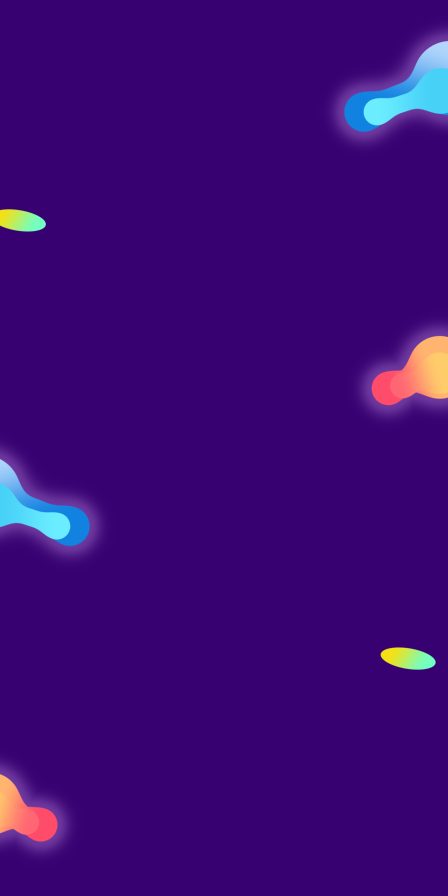
Write a WebGL 1 fragment shader that draws this background.

```glsl
precision highp float;
// Deep violet backdrop with glowing blue and coral blobs and tilted lime ovals at the sides.

uniform vec2 u_resolution;

// Lengths are in canvas widths; the canvas is 1 wide and 2 high.
const vec3 VIOLET = vec3(0.216, 0.004, 0.445);
const vec3 HALO = vec3(0.72, 0.52, 0.86);
const float HALO_WIDTH = 0.034;
const float HALO_STRENGTH = 0.42;
const float BLEND = 0.03;

const vec3 BLUE = vec3(0.07, 0.51, 0.88);
const vec3 LAVENDER = vec3(0.70, 0.84, 0.99);
const vec3 AQUA = vec3(0.42, 0.93, 1.0);
const vec3 SKY = vec3(0.28, 0.82, 0.97);

const vec3 CORAL = vec3(1.0, 0.30, 0.42);
const vec3 PEACH = vec3(1.0, 0.71, 0.44);
const vec3 PINK = vec3(1.0, 0.40, 0.45);
const vec3 AMBER = vec3(1.0, 0.80, 0.42);

const vec3 YELLOW = vec3(0.96, 0.88, 0.08);
const vec3 MINT = vec3(0.45, 1.0, 0.76);
const vec2 OVAL_SIZE = vec2(0.062, 0.023);
const float OVAL_TILT = 0.16;

// Centres of the small lobes, and of the ovals.
const vec2 BLUE_RIGHT = vec2(0.8125, 1.750);
const vec2 BLUE_LEFT = vec2(0.156, 0.8255);
const vec2 CORAL_RIGHT = vec2(0.867, 1.133);
const vec2 CORAL_LEFT = vec2(0.091, 0.159);
const vec2 OVAL_RIGHT = vec2(0.911, 0.530);
const vec2 OVAL_LEFT = vec2(0.041, 1.508);

float smoothMin(float a, float b) {
  float h = max(BLEND - abs(a - b), 0.0);
  return min(a, b) - h * h / (4.0 * BLEND);
}

// Small lobe and big head joined by a neck; radii are (lobe, neck, head).
float blobDistance(vec2 p, vec2 lobe, vec2 head, vec3 radii) {
  vec2 axis = head - lobe;
  vec2 q = p - lobe;
  float along = clamp(dot(q, axis) / dot(axis, axis), 0.0, 1.0);
  float neck = length(q - axis * along) - radii.y;
  float ends = min(length(q) - radii.x, length(p - head) - radii.z);
  return smoothMin(ends, neck);
}

float coverage(float d) {
  float pixel = 0.75 / u_resolution.x;
  return 1.0 - smoothstep(-pixel, pixel, d);
}

vec3 addHalo(vec3 color, float d) {
  float fade = max(d, 0.0) / HALO_WIDTH;
  return mix(color, HALO, HALO_STRENGTH * exp(-fade * fade * 1.6));
}

// p is relative to the small lobe, with the head to the upper right.
vec3 paintBlue(vec3 color, vec2 p) {
  float outer = blobDistance(p, vec2(0.0), vec2(0.193, 0.0755), vec3(0.041, 0.030, 0.083));
  float inner = blobDistance(p, vec2(0.029, 0.0), vec2(0.172, 0.047), vec3(0.025, 0.019, 0.051));
  float rise = smoothstep(0.03, 0.20, dot(p, vec2(0.3, 0.95)));
  color = addHalo(color, outer);
  color = mix(color, mix(BLUE, LAVENDER, rise), coverage(outer));
  vec3 fill = mix(AQUA, SKY, smoothstep(0.02, 0.16, p.x));
  return mix(color, fill, coverage(inner));
}

vec3 paintCoral(vec3 color, vec2 p) {
  float outer = blobDistance(p, vec2(0.0), vec2(0.1145, 0.047), vec3(0.034, 0.024, 0.070));
  float inner = blobDistance(p, vec2(0.032, 0.006), vec2(0.115, 0.034), vec3(0.023, 0.018, 0.046));
  color = addHalo(color, outer);
  vec3 shell = mix(CORAL, PEACH, smoothstep(0.01, 0.12, p.x + 0.4 * p.y));
  color = mix(color, shell, coverage(outer));
  vec3 fill = mix(PINK, AMBER, smoothstep(0.02, 0.13, p.x + 0.3 * p.y));
  return mix(color, fill, coverage(inner));
}

vec3 paintOval(vec3 color, vec2 p) {
  float c = cos(OVAL_TILT);
  float s = sin(OVAL_TILT);
  vec2 q = vec2(c * p.x - s * p.y, s * p.x + c * p.y) / OVAL_SIZE;
  // Dividing by the gradient keeps the edge evenly smooth.
  float r = length(q);
  float d = r * (r - 1.0) / max(length(q / OVAL_SIZE), 0.001);
  vec3 fill = mix(YELLOW, MINT, smoothstep(-0.8, 0.8, q.x - 0.15 * q.y));
  return mix(color, fill, coverage(d));
}

void main() {
  vec2 p = gl_FragCoord.xy / u_resolution * vec2(1.0, 2.0);
  vec2 mirror = vec2(-1.0, 1.0);
  vec3 color = VIOLET;

  // Each left blob is the mirrored twin of a right one.
  color = paintBlue(color, p - BLUE_RIGHT);
  color = paintBlue(color, (p - BLUE_LEFT) * mirror);
  color = paintCoral(color, p - CORAL_RIGHT);
  color = paintCoral(color, (p - CORAL_LEFT) * mirror);
  color = paintOval(color, p - OVAL_RIGHT);
  color = paintOval(color, p - OVAL_LEFT);

  gl_FragColor = vec4(color, 1.0);
}
```
